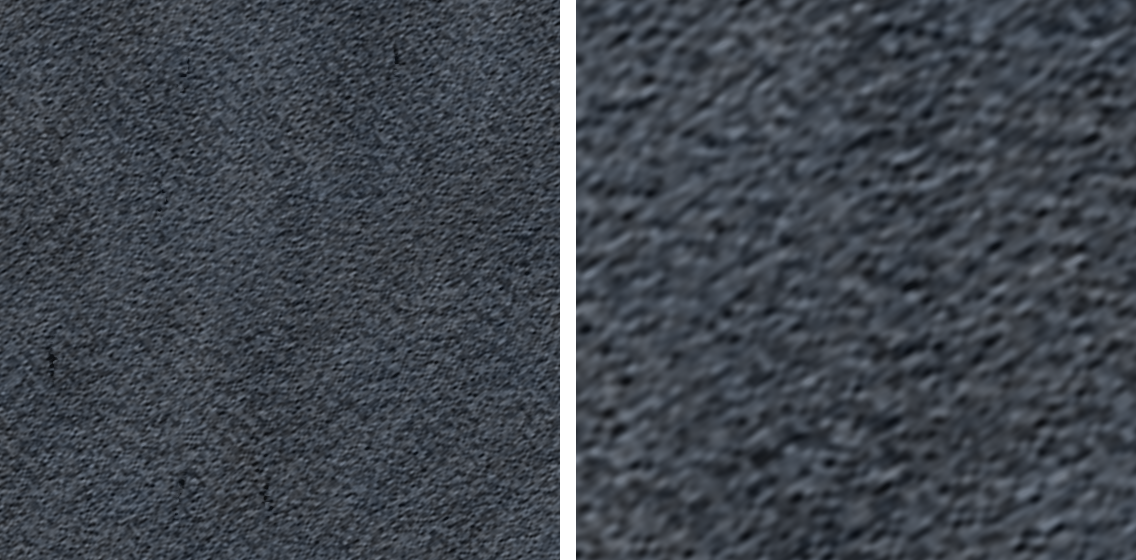
Left: the whole. Right: its middle third, enlarged.
A three.js fragment shader for this texture:

```glsl
// Dark slate-blue matted cloth: fine slanted grain, soft folds and a few worn pits.
varying vec2 vUv;

#define DARK vec3(0.137, 0.155, 0.180)
#define LIGHT vec3(0.360, 0.390, 0.430)
#define TINT vec3(0.014, 0.001, -0.014)
#define GRAIN_FREQ vec2(112.0, 178.0)
#define GRAIN_ANGLE 0.45
#define FOLD_ANGLE 0.95
#define MEAN_TONE 0.465
#define RELIEF 0.86
#define FIBRE 0.98
#define FOLDS 0.27
#define PIT_GRID vec2(5.0, 4.0)
#define PIT_SHARE 0.3

float hash(vec2 p) {
  return fract(sin(dot(p, vec2(127.1, 311.7))) * 43758.5453);
}

// Smooth value noise, 0 to 1
float noise(vec2 p) {
  vec2 cell = floor(p);
  vec2 f = fract(p);
  f = f * f * (3.0 - 2.0 * f);
  float low = mix(hash(cell), hash(cell + vec2(1.0, 0.0)), f.x);
  float high = mix(hash(cell + vec2(0.0, 1.0)), hash(cell + vec2(1.0, 1.0)), f.x);
  return mix(low, high, f.y);
}

float fbm(vec2 p) {
  float sum = 0.0;
  float weight = 0.5;
  for (int i = 0; i < 3; i++) {
    sum += weight * noise(p);
    p = p * 2.03 + 17.3;
    weight *= 0.5;
  }
  return sum / 0.875;
}

// Coordinates along and across a direction
vec2 turn(vec2 p, float angle) {
  float c = cos(angle);
  float s = sin(angle);
  return vec2(c * p.x + s * p.y, c * p.y - s * p.x);
}

// Sparse, narrow upright streaks where the cloth is worn
float wornStreaks(vec2 uv) {
  vec2 p = uv * PIT_GRID;
  vec2 cell = floor(p);
  vec2 centre = 0.35 + 0.3 * vec2(hash(cell + 3.1), hash(cell + 8.7));
  vec2 d = fract(p) - centre;
  d.x += 0.09 * (noise(uv * 45.0) - 0.5);
  float present = step(hash(cell + 21.4), PIT_SHARE);
  return present * exp(-d.x * d.x * 700.0 - d.y * d.y * 35.0);
}

void main() {
  // Slanted grain with a slightly wandering direction
  vec2 wander = vec2(noise(vUv * 34.0), noise(vUv * 34.0 + 50.0)) - 0.5;
  vec2 along = turn(vUv + 0.003 * wander, GRAIN_ANGLE);
  vec2 grain = along * GRAIN_FREQ + 40.0;

  // Tufts lit from above left, with finer fibres at a steeper slant on top
  float tuft = noise(grain);
  float relief = tuft - noise(grain + vec2(0.1, 0.65));
  vec2 fine = turn(vUv, GRAIN_ANGLE + 0.2) * GRAIN_FREQ * vec2(1.35, 1.3);
  float fibre = noise(fine + 91.0) - 0.5;

  // Broad diagonal folds and faint upright creases
  float folds = fbm(turn(vUv, FOLD_ANGLE) * vec2(6.0, 14.0) + 7.0) - 0.5;
  float creases = fbm(vUv * vec2(17.0, 5.0) + 30.0) - 0.5;

  float tone = MEAN_TONE + RELIEF * relief + FIBRE * fibre;
  tone += FOLDS * (folds + 0.6 * creases);

  // Dark pits and pale flecks gather along the worn streaks
  float worn = wornStreaks(vUv);
  float speck = noise(vUv * vec2(130.0, 170.0) + 13.0);
  tone -= worn * (0.9 * smoothstep(0.5, 0.75, speck) - 0.2 * smoothstep(0.35, 0.15, speck));

  // Warm and cool drift, in patches and between fibres
  float warmth = 1.2 * (fbm(vUv * 9.0 + 60.0) - 0.5) + noise(grain * 0.7 + 75.0) - 0.5;
  vec3 cloth = mix(DARK, LIGHT, clamp(tone, -0.4, 1.35)) + TINT * warmth;
  gl_FragColor = vec4(cloth, 1.0);
}
```
